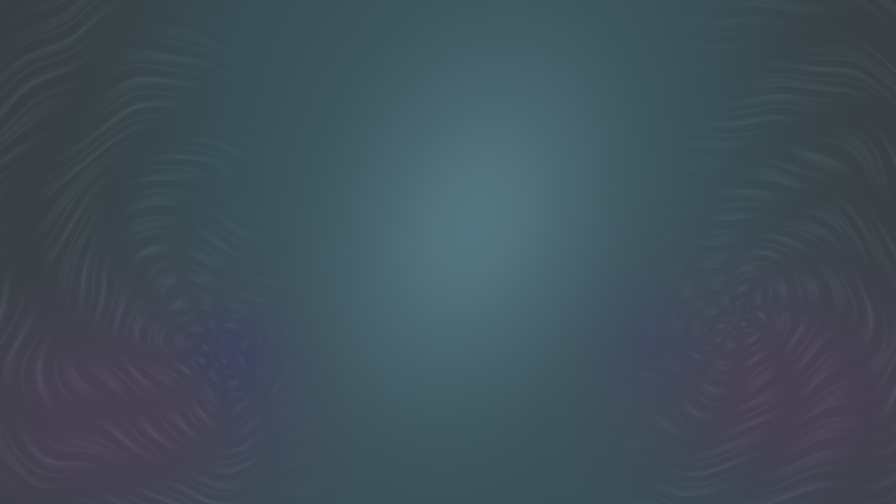
Reproduce this background procedurally as a Shadertoy shader.

```glsl
// Dim teal backdrop with a soft central glow, violet lower sides and fine swirling strands.

const vec3 TEAL   = vec3(0.215, 0.300, 0.330);
const vec3 GLOW   = vec3(0.330, 0.460, 0.500);
const vec3 SLATE  = vec3(0.225, 0.255, 0.270);
const vec3 VIOLET = vec3(0.282, 0.255, 0.325);
const vec3 INDIGO = vec3(0.225, 0.235, 0.365);

// Gaussian falloff inside a rotated ellipse.
float blob(vec2 p, vec2 center, vec2 radius, float angle) {
    float c = cos(angle), s = sin(angle);
    vec2 d = p - center;
    d = vec2(c * d.x + s * d.y, c * d.y - s * d.x) / radius;
    return exp(-dot(d, d));
}

// Layered sines that bend the plane into flowing curves.
vec2 bend(vec2 p, float amount) {
    float scale = 5.0;
    for (int i = 0; i < 4; i++) {
        p += amount * sin(p.yx * scale + vec2(1.3, 4.1) * float(i + 1));
        scale *= 1.9;
        amount *= 0.55;
    }
    return p;
}

// Thin, broken arcs around a center, signed about zero.
float strands(vec2 p, vec2 center, float density) {
    vec2 d = bend(p, 0.035) - center;
    float r = length(d * vec2(0.85, 1.0));
    float along = atan(d.y, d.x);
    float phase = r * density + 1.8 * sin(along * 3.0 + r * 17.0);
    float fine = pow(0.5 + 0.5 * sin(phase), 4.0);
    float finer = pow(0.5 + 0.5 * sin(phase * 1.73 + 2.0 * sin(along * 5.0)), 6.0);
    float gaps = 0.5 + 0.5 * sin(along * 9.0 + r * 31.0);
    return (fine + finer) * gaps - 0.25;
}

void mainImage(out vec4 fragColor, in vec2 fragCoord) {
    vec2 uv = fragCoord / iResolution.xy;
    vec2 p = vec2(uv.x * 16.0 / 9.0, uv.y);

    // Teal field fading to slate at the sides and upper corners.
    float side = abs(uv.x - 0.52);
    float edge = smoothstep(0.22, 0.52, side + 0.07 * (uv.y - 0.5));
    vec3 color = mix(TEAL, SLATE, edge);

    // Violet swirls and their indigo inner rims.
    float violet = blob(uv, vec2(0.13, 0.17), vec2(0.19, 0.25), -0.15)
                 + blob(uv, vec2(0.89, 0.22), vec2(0.18, 0.24), 0.15);
    color = mix(color, VIOLET, min(violet * 1.1, 1.0));
    float indigo = blob(uv, vec2(0.258, 0.30), vec2(0.045, 0.07), 0.0)
                 + 0.6 * blob(uv, vec2(0.72, 0.32), vec2(0.055, 0.11), 0.0)
                 + 0.4 * blob(uv, vec2(0.29, 0.22), vec2(0.06, 0.16), 0.0);
    color = mix(color, INDIGO, 0.6 * min(indigo, 1.0));

    // Tilted glow: bright core within a wide halo.
    float core = blob(p, vec2(0.94, 0.55), vec2(0.21, 0.31), -0.45);
    float halo = blob(p, vec2(0.94, 0.60), vec2(0.40, 0.55), -0.20);
    color = mix(color, GLOW, min(0.55 * core + 0.42 * halo, 1.0));

    // Strands orbit a center on each side and stay clear of the middle.
    float leftLines = strands(p, vec2(0.43, 0.31), 150.0);
    float rightLines = strands(p, vec2(1.44, 0.34), 150.0);
    float lines = mix(leftLines, rightLines, smoothstep(0.45, 0.55, uv.x));
    float cover = smoothstep(0.17, 0.34, side + 0.10 * (0.5 - uv.y));
    vec3 tint = mix(vec3(0.7, 1.0, 1.0), vec3(1.0, 0.75, 0.95), min(violet, 1.0));
    color += 0.028 * lines * cover * tint;

    fragColor = vec4(color, 1.0);
}
```
